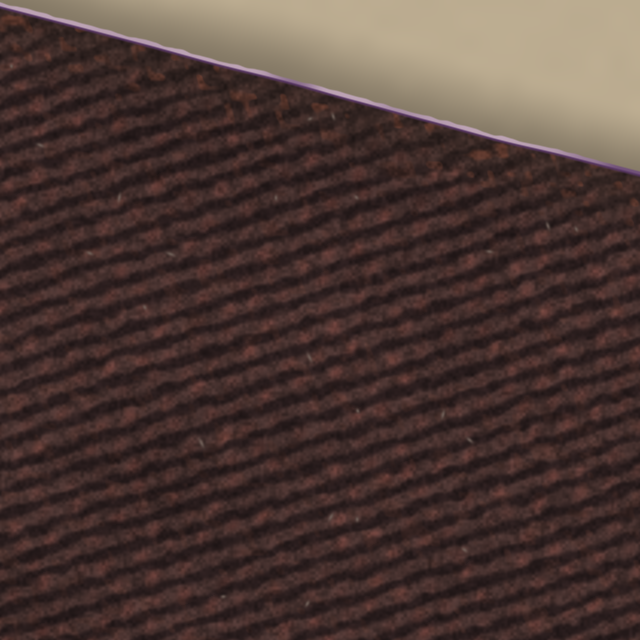
Write a WebGL 2 fragment shader that draws this texture.

```glsl
#version 300 es
precision highp float;
// Dark brown ribbed cloth with slanted cords and reddish stitch beads,
// cut by a sloping violet selvedge above which lies a shaded cream ground.
// Cords are a cosine of a sheared axis; beads, flecks and lint use hashed cells.
uniform vec2 u_resolution;
out vec4 fragColor;

const float TAU = 6.2831853;
const float RIB_COUNT = 26.5;     // cords up the canvas
const float RIB_SLOPE = 0.31;
const float RIB_PHASE = 0.31;
const float BEAD_COUNT = 21.0;    // beads across the canvas
const float EDGE_HEIGHT = 0.993;  // selvedge at the left side
const float EDGE_SLOPE = -0.263;
const float EDGE_WIDTH = 0.0085;
const float LINT_CELLS = 24.0;
const float LINT_SHARE = 0.06;
const float GRAIN = 0.36;

const vec3 GROOVE = vec3(0.150, 0.105, 0.106);
const vec3 CORD = vec3(0.262, 0.184, 0.174);
const vec3 BEAD = vec3(0.430, 0.245, 0.220);
const vec3 FRAY = vec3(0.215, 0.158, 0.138);
const vec3 FLECK = vec3(0.430, 0.240, 0.180);
const vec3 LINT = vec3(0.440, 0.380, 0.350);
const vec3 VIOLET = vec3(0.345, 0.215, 0.395);
const vec3 LILAC = vec3(0.740, 0.640, 0.710);
const vec3 CREAM = vec3(0.735, 0.674, 0.566);
const vec3 SHADE = vec3(0.510, 0.465, 0.390);

float hash(vec2 p) {
  vec3 q = fract(vec3(p.xyx) * 0.1031);
  q += dot(q, q.yzx + 33.33);
  return fract((q.x + q.y) * q.z);
}

float noise(vec2 p) {
  vec2 i = floor(p), f = fract(p);
  f = f * f * (3.0 - 2.0 * f);
  float low = mix(hash(i), hash(i + vec2(1, 0)), f.x);
  float high = mix(hash(i + vec2(0, 1)), hash(i + vec2(1, 1)), f.x);
  return mix(low, high, f.y);
}

// Bead brightness on one cord: x counts beads, y is the offset from its crest
float beads(float along, float row, float offset) {
  float glow = 0.0;
  float cell = floor(along);
  for (float k = -1.0; k <= 1.0; k++) {
    vec2 id = vec2(cell + k, row) + 100.0;
    float centre = cell + k + 0.5 + 0.4 * (hash(id) - 0.5);
    float lift = 0.22 * (hash(id + 41.0) - 0.5);
    vec2 r = vec2((along - centre) / 0.24, (offset - lift) / 0.26);
    glow += exp(-dot(r, r)) * mix(0.15, 1.0, hash(id + 73.0));
  }
  return min(glow, 1.2);
}

// Sparse short fibres, each turned by its own random angle
float lint(vec2 p) {
  vec2 g = p * LINT_CELLS, id = floor(g) + 17.0;
  float angle = TAU * hash(id + 5.0);
  vec2 centre = 0.35 + 0.3 * vec2(hash(id + 9.0), hash(id + 13.0));
  vec2 r = fract(g) - centre;
  r = mat2(cos(angle), -sin(angle), sin(angle), cos(angle)) * r;
  r /= vec2(mix(0.08, 0.19, hash(id + 21.0)), 0.065);
  return step(1.0 - LINT_SHARE, hash(id)) * exp(-dot(r, r));
}

vec3 cloth(vec2 p, float depth) {
  float bend = 0.20 * (noise(p * 7.0) - 0.5) + 0.24 * (noise(p * 50.0) - 0.5);
  float axis = (p.y - RIB_SLOPE * p.x) * RIB_COUNT + RIB_PHASE + bend;
  float row = floor(axis + 0.5), offset = axis - row;
  float along = p.x * BEAD_COUNT + row * 0.37 + 0.3 * hash(vec2(row + 60.0, 3.0));

  // Cords, with grooves of uneven darkness
  float crest = 0.5 + 0.5 * cos(TAU * offset);
  crest = clamp(crest + 0.36 * (noise(p * 72.0 + 8.0) - 0.5), 0.0, 1.0);
  vec3 color = mix(GROOVE, CORD, smoothstep(0.0, 0.85, crest));
  color = mix(color, BEAD, 0.68 * beads(along, row, offset));

  // Worn band under the selvedge, with rusty flecks
  float worn = smoothstep(0.13, 0.0, depth);
  color = mix(color, FRAY, 0.55 * worn);
  float fleck = smoothstep(0.64, 0.92, noise(vec2(p.x + 0.3 * p.y, p.y) * 66.0));
  color = mix(color, FLECK, fleck * (0.14 + 0.50 * worn));

  // Fine grain and lint
  float grain = 0.8 * noise(p * 210.0) + 0.7 * noise(p * 125.0 + 31.0)
              + 0.5 * noise(p * 80.0 + 57.0) - 1.0;
  color *= 1.0 + GRAIN * grain + 0.12 * (noise(p * 4.0) - 0.5);
  return mix(color, LINT, 0.85 * lint(p));
}

vec3 ground(vec2 p, float height) {
  float lit = smoothstep(-0.015, 0.105, height + 0.02 * (noise(p * 5.0) - 0.5));
  return mix(SHADE, CREAM, lit) * (1.0 + 0.02 * (noise(p * 30.0) - 0.5));
}

void main() {
  vec2 p = gl_FragCoord.xy / u_resolution;
  float soft = max(0.0018, 1.0 / u_resolution.y);
  float wobble = 0.005 * (noise(vec2(p.x * 9.0, 2.0)) - 0.5);
  float d = (p.y - EDGE_HEIGHT - EDGE_SLOPE * p.x - wobble)
          * inversesqrt(1.0 + EDGE_SLOPE * EDGE_SLOPE);

  // Violet selvedge over cloth, with a broken lilac glint along its top
  vec3 color = cloth(p, -d);
  color = mix(color, VIOLET, smoothstep(-EDGE_WIDTH - soft, -EDGE_WIDTH + 2.0 * soft, d));
  float patchy = smoothstep(0.2, 0.65, noise(vec2(p.x * 13.0, 7.0)));
  float glint = smoothstep(-0.0045 - soft, -0.0045 + soft, d);
  color = mix(color, LILAC, glint * mix(0.25, 1.0, patchy));
  float rough = 0.003 * patchy * noise(vec2(p.x * 70.0, 4.0));
  color = mix(color, ground(p, d), smoothstep(-soft, soft, d - rough));
  fragColor = vec4(color, 1.0);
}
```
